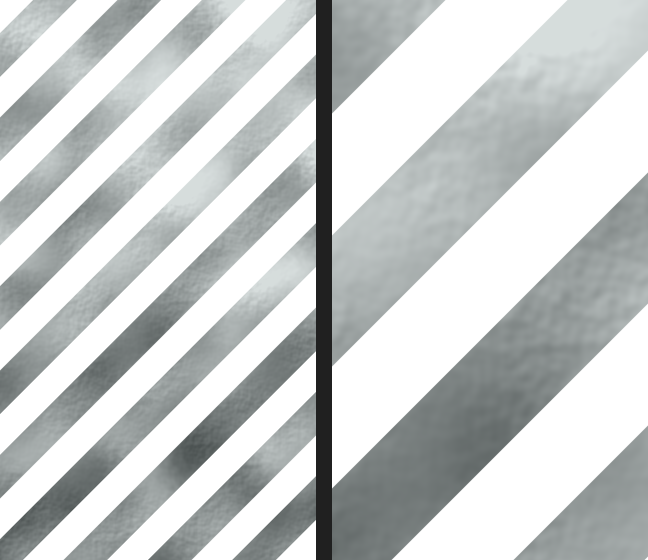
Left: the whole. Right: its middle third, enlarged.
Reproduce this pattern procedurally as a WebGL 1 fragment shader.

```glsl
precision highp float;
// Diagonal stripes of brushed silver foil with soft sheen and a fine hammered grain on white.

uniform vec2 u_resolution;

// Pseudo-random unit gradient for a lattice cell
vec2 cellGradient(vec2 cell) {
  vec3 q = fract(vec3(cell.xyx) * vec3(0.1031, 0.1030, 0.0973));
  q += dot(q, q.yzx + 33.33);
  float angle = 6.2832 * fract((q.x + q.y) * q.z);
  return vec2(cos(angle), sin(angle));
}

float gradientNoise(vec2 p) {
  vec2 cell = floor(p);
  vec2 f = p - cell;
  vec2 w = f * f * f * (f * (f * 6.0 - 15.0) + 10.0);
  float a = dot(cellGradient(cell), f);
  float b = dot(cellGradient(cell + vec2(1.0, 0.0)), f - vec2(1.0, 0.0));
  float c = dot(cellGradient(cell + vec2(0.0, 1.0)), f - vec2(0.0, 1.0));
  float d = dot(cellGradient(cell + 1.0), f - 1.0);
  return mix(mix(a, b, w.x), mix(c, d, w.x), w.y);
}

// Height of the hammered surface
float grainHeight(vec2 p) {
  return gradientNoise(p * 75.0) + 0.5 * gradientNoise(p * 140.0 + 17.0);
}

// Broad light and dark reflections, brighter toward the upper right
float sheen(vec2 p) {
  float base = 0.45 + 0.24 * smoothstep(0.0, 0.85, p.y) + 0.08 * p.x;
  float patches = 0.36 * gradientNoise(p * 6.5 + vec2(3.7, 9.2));
  return base + patches + 0.10 * gradientNoise(p * 13.0 + 41.0);
}

// Antialiased coverage of the 45 degree stripes
float stripeCoverage(vec2 p) {
  float period = 0.1506;
  float across = p.x + 1.0 - p.y;
  float offset = abs(fract((across - 0.0982) / period + 0.5) - 0.5) * period;
  float edge = (offset - 0.039) * 0.7071;
  return clamp(0.5 - edge * u_resolution.y, 0.0, 1.0);
}

void main() {
  vec2 p = gl_FragCoord.xy / u_resolution.y;

  // Relief bends the reflections and catches light on its slopes
  float height = grainHeight(p);
  float slope = height - grainHeight(p + vec2(0.002, -0.003));
  float wear = smoothstep(-0.35, 0.35, gradientNoise(p * 9.0 + 63.0));
  float tone = sheen(p + 0.008 * height) + slope * mix(0.02, 0.09, wear);
  tone = clamp(tone, 0.30, 0.84);

  vec3 foil = vec3(tone, tone + 0.026, tone + 0.024);
  gl_FragColor = vec4(mix(vec3(1.0), foil, stripeCoverage(p)), 1.0);
}
```
